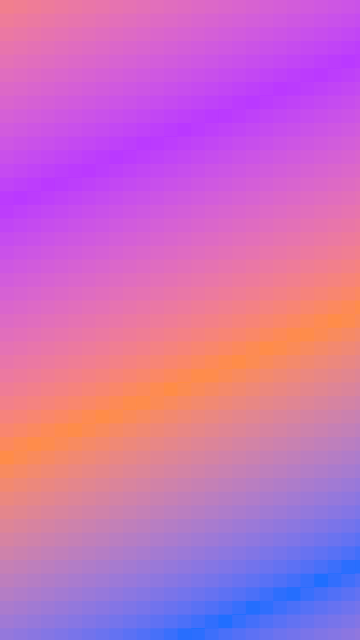
Reproduce this background procedurally as a WebGL 2 fragment shader.

```glsl
#version 300 es
precision highp float;
// Tilted bands of violet, orange and blue, drawn as a mosaic of flat square tiles.
// Each tile samples a repeating ramp at its centre; colours are blended in
// linear light, so the passages between the bands stay bright.

uniform vec2 u_resolution;
out vec4 fragColor;

// Lengths are fractions of the canvas height, measured from the top left.
const float TILE_SIZE = 0.02134;
const float BAND_TILT = 0.412;      // rise of the bands per unit of width
const float VIOLET_START = 0.3216;  // depth of the violet ridge at the left edge
const float BAND_SPACING = 0.3965;  // vertical distance between ridges
const float GAMMA = 2.2;

const vec3 VIOLET = vec3(0.73, 0.22, 1.00);
const vec3 ORANGE = vec3(1.00, 0.55, 0.28);
const vec3 BLUE   = vec3(0.11, 0.43, 1.00);

vec3 toLinear(vec3 color) { return pow(color, vec3(GAMMA)); }
vec3 toDisplay(vec3 color) { return pow(color, vec3(1.0 / GAMMA)); }

// Centre of the tile holding p, with a one-pixel blend across tile borders.
vec2 tileCentre(vec2 p, float pixel) {
    vec2 q = p / TILE_SIZE;
    vec2 border = floor(q + 0.5);
    vec2 side = clamp((q - border) * TILE_SIZE / pixel + 0.5, 0.0, 1.0);
    return (border - 0.5 + side) * TILE_SIZE;
}

// Cycle of four stops: violet, orange, blue, orange.
vec3 bandColor(float phase) {
    float accentAmount = abs(mod(phase, 2.0) - 1.0);
    vec3 accent = mod(phase + 1.0, 4.0) < 2.0 ? VIOLET : BLUE;
    return toDisplay(mix(toLinear(ORANGE), toLinear(accent), accentAmount));
}

void main() {
    float pixel = 1.0 / u_resolution.y;
    vec2 p = vec2(gl_FragCoord.x, u_resolution.y - gl_FragCoord.y) * pixel;
    vec2 centre = tileCentre(p, pixel);

    // Depth along the tilted bands, counted in ridges from the violet one.
    float phase = (centre.y + BAND_TILT * centre.x - VIOLET_START) / BAND_SPACING;
    fragColor = vec4(bandColor(phase), 1.0);
}
```
